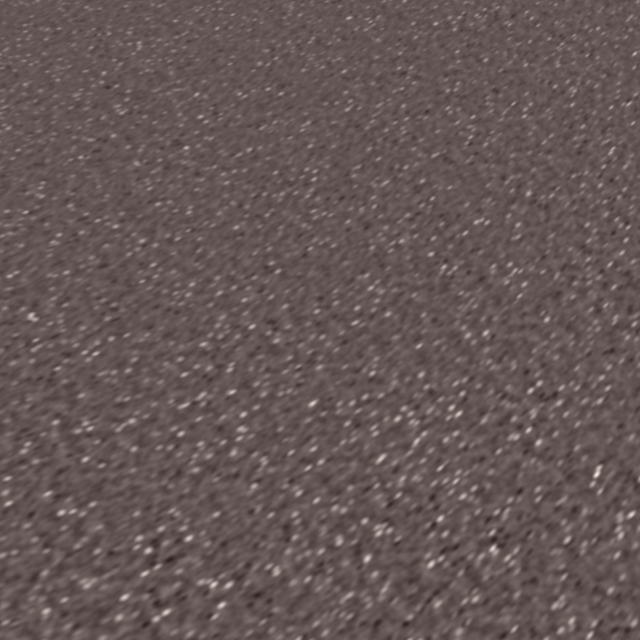
A Shadertoy shader for this texture:

```glsl
// Dark brown-grey granular ground receding upward, strewn with slanted pale flecks.

const vec3  BASE_COLOR     = vec3(0.372, 0.322, 0.312);
const vec3  FLECK_GAIN     = vec3(0.340, 0.332, 0.325);
const vec3  GRAIN_GAIN     = vec3(0.110, 0.106, 0.104);
const float HORIZON        = 2.0;     // height where the ground would vanish
const float CELL_SIZE      = 0.0073;  // fleck spacing per unit below the horizon
const float FLECK_LENGTH   = 1.0;     // half length, in cells
const float FLECK_WIDTH    = 0.56;    // half width, in cells
const float RARITY         = 5.0;     // higher means fewer bright flecks
const float DARK_SHARE     = 0.12;
const float DARK_STRENGTH  = 0.24;
const float NEAR_CONTRAST  = 1.30;
const float FAR_CONTRAST   = 0.68;
const float PATCH_SCALE    = 0.16;
const float PATCH_AMOUNT   = 0.75;

vec3 hash3(vec2 p) {
    vec3 q = fract(p.xyx * vec3(0.1031, 0.1030, 0.0973));
    q += dot(q, q.yxz + 33.33);
    return fract((q.xxy + q.yzz) * q.zyx);
}

float gradientDot(vec2 corner, vec2 offset) {
    float a = 6.2832 * hash3(corner).x;
    return dot(vec2(cos(a), sin(a)), offset);
}

float gradientNoise(vec2 p) {
    vec2 i = floor(p), f = fract(p);
    vec2 w = f * f * f * (f * (f * 6.0 - 15.0) + 10.0);
    vec2 e = vec2(1.0, 0.0);
    return mix(mix(gradientDot(i, f), gradientDot(i + e, f - e), w.x),
               mix(gradientDot(i + e.yx, f - e.yx), gradientDot(i + 1.0, f - 1.0), w.x), w.y);
}

mat2 rotation(float a) {
    float c = cos(a), s = sin(a);
    return mat2(c, -s, s, c);
}

// Sum of soft elliptical flecks, one per cell, mostly faint and a few dark
float flecks(vec2 ground, float shear, float angle) {
    vec2 cell = floor(ground);
    mat2 turn = rotation(angle);
    float sum = 0.0;
    for (int y = -1; y <= 1; y++) {
        for (int x = -1; x <= 1; x++) {
            vec2 id = cell + vec2(x, y);
            vec3 rnd = hash3(id + 217.0);
            vec3 kind = hash3(id + 541.0);
            vec2 d = ground - id - rnd.xy;
            d.x -= shear * d.y;
            d = turn * d / vec2(FLECK_LENGTH, FLECK_WIDTH * mix(0.8, 1.1, kind.y));
            float body = max(0.0, 1.0 - dot(d, d));
            float strength = kind.x < DARK_SHARE ? -DARK_STRENGTH : pow(rnd.z, RARITY);
            sum += strength * body * body * body;
        }
    }
    return sum;
}

void mainImage(out vec4 fragColor, in vec2 fragCoord) {
    vec2 uv = fragCoord / iResolution.y;

    // Ground coordinates: features shrink evenly towards the horizon
    float depth = HORIZON - uv.y;
    float shear = (uv.x - 0.5) / depth;
    vec2 ground = vec2(shear, -log(depth)) / CELL_SIZE;

    // Flecks lie flatter at the left and far away, steeper at the near right
    float angle = mix(0.45, 0.95, uv.x) - 0.3 * uv.y;
    float contrast = mix(NEAR_CONTRAST, FAR_CONTRAST, uv.y);
    contrast *= 1.0 - 0.25 * uv.y * (1.0 - uv.x);

    // Fine slanted grain and broad patches of denser flecks
    vec2 slanted = rotation(0.6) * ground;
    float grain = gradientNoise(slanted * vec2(0.55, 1.0))
                + 0.5 * gradientNoise(slanted * vec2(1.1, 1.7) + 37.0);
    float density = 1.0 + PATCH_AMOUNT * gradientNoise(ground * PATCH_SCALE);

    vec3 color = BASE_COLOR + 0.012 * uv.y;
    color += contrast * GRAIN_GAIN * grain;
    color += contrast * density * FLECK_GAIN * flecks(ground, shear, angle);
    fragColor = vec4(clamp(color, 0.0, 1.0), 1.0);
}
```
